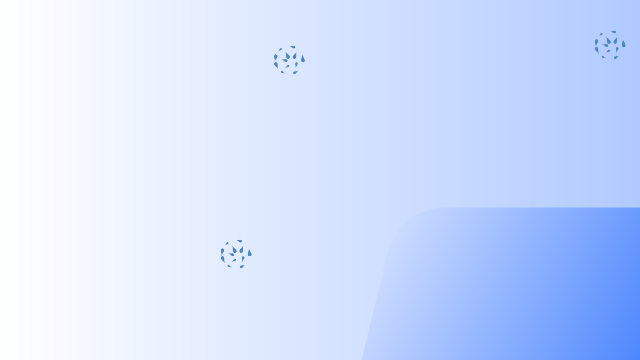
A WebGL 1 fragment shader for this background:

```glsl
precision highp float;

uniform vec2 u_resolution;

// Lengths are in canvas heights, measured from the lower left.
const float TAU = 6.28319;

const vec3 SKY_LEFT = vec3(1.0, 1.0, 1.0);
const vec3 SKY_RIGHT = vec3(0.69, 0.79, 1.0);

const vec3 PANEL_LIGHT = vec3(0.80, 0.86, 1.0);
const vec3 PANEL_DEEP = vec3(0.31, 0.53, 0.99);
const vec2 PANEL_CORNER = vec2(1.238, 0.2576);   // centre of the rounded corner
const float PANEL_RADIUS = 0.166;
const vec2 PANEL_SIDE = vec2(-0.9715, 0.237);    // outward normal of the slanted side
const vec2 FADE_START = vec2(1.152, 0.464);
const vec2 FADE_DIR = vec2(0.905, -0.425);
const float FADE_LENGTH = 0.762;

const vec3 DROP_COLOR = vec3(0.29, 0.53, 0.77);
const float BURST_RADIUS = 0.0382;
const vec2 BURST_TOP = vec2(0.803, 0.833);
const vec2 BURST_RIGHT = vec2(1.694, 0.875);
const vec2 BURST_LOW = vec2(0.655, 0.294);
const float DROP_FATNESS = 0.36;
const int OUTER_DROPS = 7;
const int INNER_DROPS = 5;

vec2 polar(float angle) {
  return vec2(cos(angle), sin(angle));
}

// Wedge below the top edge and right of the slanted side, with a round corner.
float panelDistance(vec2 p) {
  vec2 q = p - PANEL_CORNER;
  bool inCorner = q.x < 0.0 && PANEL_SIDE.x * q.y < PANEL_SIDE.y * q.x;
  float wedge = inCorner ? length(q) : max(dot(q, PANEL_SIDE), q.y);
  return wedge - PANEL_RADIUS;
}

// Teardrop with its tip pointing along the given angle.
float dropDistance(vec2 p, float angle, float halfLength) {
  vec2 axis = polar(angle);
  vec2 q = vec2(dot(p, axis), dot(p, vec2(-axis.y, axis.x)));
  float t = clamp(q.x / halfLength, -1.0, 1.0);
  float halfWidth = DROP_FATNESS * halfLength * (1.0 - t) * sqrt(1.0 - t * t);
  return max(abs(q.y) - halfWidth, abs(q.x) - halfLength);
}

// Two loose rings of drops around a centre.
float burstDistance(vec2 p, vec2 center) {
  vec2 q = (p - center) / BURST_RADIUS;
  float d = 10.0;
  for (int i = 0; i < OUTER_DROPS; i++) {
    float a = TAU * float(i) / float(OUTER_DROPS);
    float around = 0.12 + a + 0.38 * sin(a);
    float size = 0.21 + 0.07 * cos(2.0 * a);
    d = min(d, dropDistance(q - polar(around), around + 0.25 * TAU, size));
  }
  for (int i = 0; i < INNER_DROPS; i++) {
    float a = TAU * float(i) / float(INNER_DROPS);
    float reach = 0.47 + 0.16 * cos(a + 1.0);
    float size = 0.22 + 0.06 * cos(a - 0.8);
    d = min(d, dropDistance(q - reach * polar(a + 0.67), 1.2 + 0.66 * a, size));
  }
  return d * BURST_RADIUS;
}

float coverage(float d, float pixel) {
  return 1.0 - smoothstep(-0.6 * pixel, 0.6 * pixel, d);
}

void main() {
  vec2 p = gl_FragCoord.xy / u_resolution.y;
  float pixel = 1.0 / u_resolution.y;

  // Horizontal wash
  vec3 color = mix(SKY_LEFT, SKY_RIGHT, gl_FragCoord.x / u_resolution.x);

  // Corner panel with a diagonal fade
  float fade = clamp(dot(p - FADE_START, FADE_DIR) / FADE_LENGTH, 0.0, 1.0);
  vec3 panel = mix(PANEL_LIGHT, PANEL_DEEP, fade);
  color = mix(color, panel, coverage(panelDistance(p), pixel));

  // Drop bursts
  float drops = min(burstDistance(p, BURST_TOP), burstDistance(p, BURST_RIGHT));
  drops = min(drops, burstDistance(p, BURST_LOW));
  color = mix(color, DROP_COLOR, coverage(drops, pixel));

  gl_FragColor = vec4(color, 1.0);
}
```
